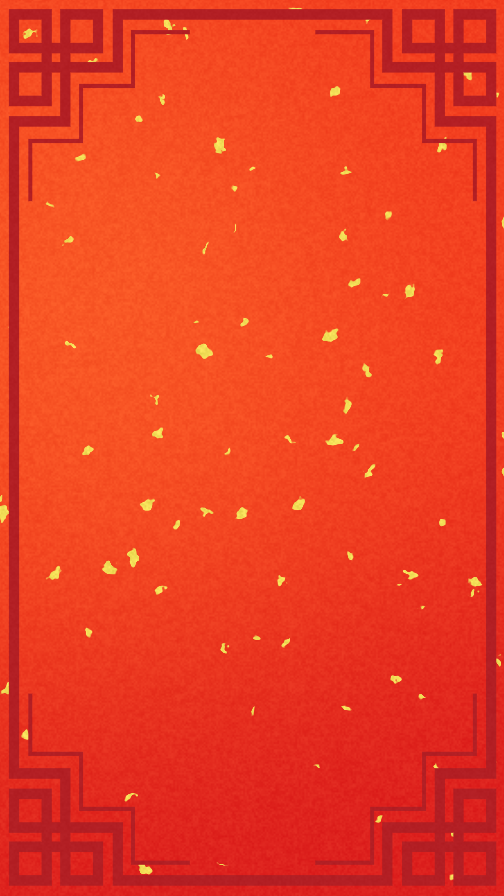
Reproduce this background procedurally as a Shadertoy shader.

```glsl
// Red speckled paper with scattered gold flakes and a stepped lattice frame.

const vec2 CANVAS = vec2(432.0, 768.0);         // design units, y runs downward
const vec2 FRAME_CENTER = vec2(216.5, 383.5);
const vec3 DEEP_RED = vec3(0.865, 0.125, 0.115);
const vec3 RED = vec3(0.95, 0.235, 0.12);
const vec3 ORANGE = vec3(0.98, 0.36, 0.15);
const vec3 FRAME_RED = vec3(0.70, 0.12, 0.14);
const vec3 GOLD = vec3(0.95, 0.87, 0.34);
const float THICK = 4.4;                        // half widths of the frame lines
const float THIN = 1.7;
const float FLAKE_CELL = 50.0;
const float FLAKE_CHANCE = 0.72;
const float GRAIN = 0.085;

float hash(vec2 p) {
    vec3 h = fract(vec3(p.xyx) * 0.1031);
    h += dot(h, h.yzx + 33.33);
    return fract((h.x + h.y) * h.z);
}

float noise(vec2 p) {
    vec2 i = floor(p), f = fract(p);
    f = f * f * (3.0 - 2.0 * f);
    return mix(mix(hash(i), hash(i + vec2(1, 0)), f.x),
               mix(hash(i + vec2(0, 1)), hash(i + vec2(1, 1)), f.x), f.y);
}

// Horizontal bar from x0 to x1 at height y, with square ends.
float bar(vec2 p, float y, float x0, float x1, float halfWidth) {
    vec2 d = abs(p - vec2(0.5 * (x0 + x1), y)) - vec2(0.5 * (x1 - x0), 0.0);
    return max(d.x, d.y) - halfWidth;
}

// One corner of the frame; the other three are reflections.
float frameDistance(vec2 p) {
    vec2 corner = FRAME_CENTER - abs(p - FRAME_CENTER);
    vec2 q = corner / vec2(1.0, 1.03);
    vec2 t = corner / vec2(1.0, 1.06);
    float d = 1e5;
    for (int i = 0; i < 2; i++) {
        // Interlocked squares and the stepped outer band
        d = min(d, bar(q, 12.0, 12.0, 40.0, THICK));
        d = min(d, bar(q, 12.0, 56.0, 84.0, THICK));
        d = min(d, bar(q, 12.0, 101.0, 400.0, THICK));
        d = min(d, bar(q, 40.0, 12.0, 84.0, THICK));
        d = min(d, bar(q, 56.0, 12.0, 101.0, THICK));
        d = min(d, bar(q, 84.0, 12.0, 40.0, THICK));
        d = min(d, bar(q, 101.0, 12.0, 56.0, THICK));
        // Thin stepped inner line
        d = min(d, bar(t, 26.0, 114.0, 161.0, THIN));
        d = min(d, bar(t, 69.5, 69.5, 114.0, THIN));
        d = min(d, bar(t, 114.0, 26.0, 69.5, THIN));
        q = q.yx;
        t = t.yx;
    }
    return d;
}

// Torn flakes on a jittered grid.
float flakeDistance(vec2 p) {
    vec2 home = floor(p / FLAKE_CELL);
    vec2 ragged = vec2(noise(p * 0.28), noise(p * 0.28 + 71.0)) - 0.5;
    float d = 1e5;
    for (int y = -1; y <= 1; y++)
    for (int x = -1; x <= 1; x++) {
        vec2 cell = home + vec2(x, y) + 20.0;
        if (hash(cell + 5.3) > FLAKE_CHANCE) continue;
        vec2 jitter = vec2(hash(cell + 11.7), hash(cell + 47.1));
        vec2 v = p - (cell - 20.0 + jitter) * FLAKE_CELL + ragged * 5.0;
        float angle = 6.2832 * hash(cell + 83.9);
        float c = cos(angle), s = sin(angle);
        v = mat2(c, -s, s, c) * v;
        float size = mix(1.8, 5.6, pow(hash(cell + 29.4), 1.4));
        vec2 stretch = vec2(1.25, mix(0.5, 0.9, hash(cell + 61.2)));
        d = min(d, (length(v / stretch) - size) * stretch.y);
    }
    return d;
}

void mainImage(out vec4 fragColor, in vec2 fragCoord) {
    vec2 uv = fragCoord / iResolution.xy;
    uv.y = 1.0 - uv.y;
    vec2 p = uv * CANVAS;
    float pixel = CANVAS.y / iResolution.y;

    // Paper: warm glow at the left, deeper red toward the lower right
    float light = 1.0 - smoothstep(0.48, 1.08, uv.y + 0.14 * uv.x);
    vec3 color = mix(DEEP_RED, RED, light);
    vec2 glow = (uv - vec2(0.2, 0.33)) / vec2(0.55, 0.36);
    color = mix(color, ORANGE, 0.85 * exp(-dot(glow, glow)));

    // Fibrous grain
    float grain = 0.6 * noise(p * 0.65) + 0.4 * noise(p * 0.3 + 40.0) - 0.5;
    color += GRAIN * grain * vec3(0.5, 1.0, 0.6);

    // Gold flakes, then the frame
    float flake = smoothstep(0.6, -0.6, flakeDistance(p) / pixel);
    color = mix(color, GOLD + 0.12 * grain, flake);
    float frame = smoothstep(0.6, -0.6, frameDistance(p) / pixel);
    color = mix(color, FRAME_RED + 0.03 * grain, frame);

    fragColor = vec4(clamp(color, 0.0, 1.0), 1.0);
}
```
